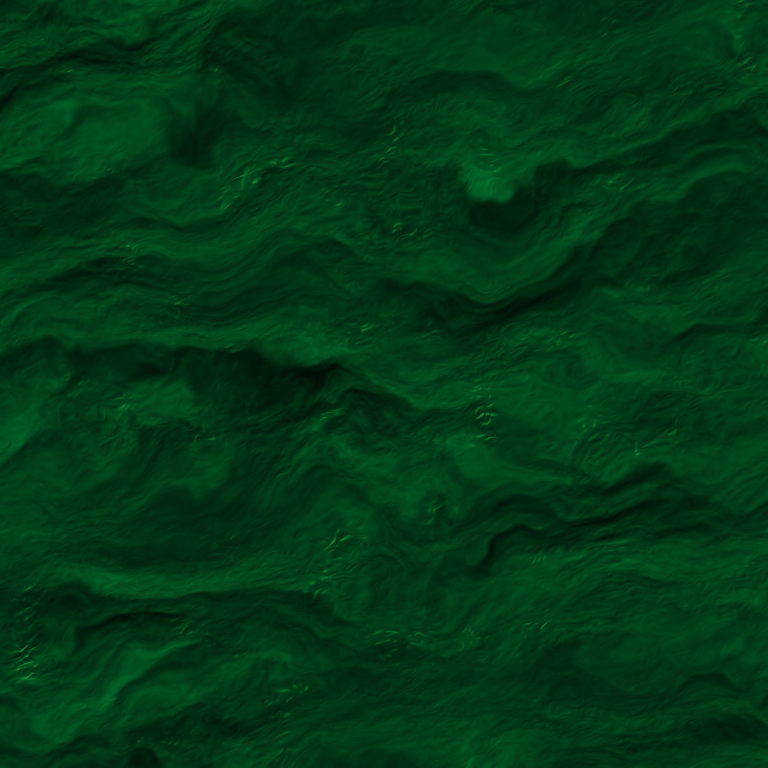
This texture is drawn by a WebGL 1 fragment shader. Its source:

```glsl
precision highp float;
uniform vec2 u_resolution;

#define LEDGE_SCALE vec2(2.3, 6.0)
#define LEDGE_TILT 0.14
#define LEDGE_SHADE 0.041
#define WARP 0.085
#define BLOTCH_SHADE 0.068
#define STROKE_SCALE vec2(34.0, 50.0)
#define STROKE_SHADE 0.05
#define STREAK_SHADE 0.026
#define GLINT 0.3
#define BASE_GREEN 0.217
#define ROCK_HUE vec3(0.0, 1.0, 0.4)
#define GLINT_HUE vec3(0.3, 1.0, 0.4)

float hash(vec2 p) {
  vec3 q = fract(vec3(p.xyx) * 0.1031);
  q += dot(q, q.yzx + 33.33);
  return fract((q.x + q.y) * q.z);
}

float cornerSlope(vec2 cell, vec2 offset) {
  float angle = 6.2832 * hash(cell);
  return dot(vec2(cos(angle), sin(angle)), offset);
}

// Gradient noise, roughly -0.7 to 0.7
float noise(vec2 p) {
  vec2 i = floor(p), f = p - i;
  vec2 u = f * f * f * (f * (f * 6.0 - 15.0) + 10.0);
  vec2 e = vec2(1.0, 0.0);
  float low = mix(cornerSlope(i, f), cornerSlope(i + e, f - e), u.x);
  float high = mix(cornerSlope(i + e.yx, f - e.yx), cornerSlope(i + 1.0, f - 1.0), u.x);
  return mix(low, high, u.y);
}

float fbm(vec2 p) {
  float sum = 0.0, gain = 1.0;
  for (int i = 0; i < 4; i++) {
    sum += gain * noise(p);
    p = mat2(1.6, 1.2, -1.2, 1.6) * p + 17.3;
    gain *= 0.5;
  }
  return sum;
}

// Stacked sharp crests, long in x and short in y
float ledgeHeight(vec2 p) {
  p *= LEDGE_SCALE;
  float sum = 0.0, gain = 1.0;
  for (int i = 0; i < 5; i++) {
    float n = noise(p);
    sum -= gain * sqrt(n * n + 0.0004);
    p = p * vec2(2.25, 1.9) + vec2(31.7, 12.9);
    gain *= 0.42;
  }
  return sum;
}

// Relief of curled brush marks that follow the contours of a noise field
float brushRelief(vec2 p) {
  p += 0.6 * vec2(noise(p * 0.7 + 3.0), noise(p * 0.7 + 57.0));
  return sin(9.0 * noise(p)) - sin(9.0 * noise(p + vec2(-0.05, 0.08)));
}

void main() {
  vec2 uv = gl_FragCoord.xy / u_resolution;

  // Tilted, folded rock coordinates
  vec2 strata = uv + vec2(5.2, 8.4);
  strata.y -= LEDGE_TILT * uv.x;
  vec2 fold = vec2(fbm(strata * 3.5), fbm(strata * vec2(3.5, 5.0) + 41.0));
  vec2 rock = strata + WARP * fold;

  // Crests lit from above, with shadow under each lip
  vec2 up = vec2(-0.0015, 0.007);
  float slope = (ledgeHeight(rock) - ledgeHeight(rock + up)) / (up.y * LEDGE_SCALE.y);
  float strength = clamp(1.0 + 1.2 * noise(uv * vec2(3.0, 5.0) + 9.0), 0.5, 1.5);
  float blotch = fbm(rock * vec2(3.0, 7.0) + 63.0);

  // Embossed paint surface, only lightly folded so the marks stay short
  vec2 surface = strata + 0.25 * WARP * fold;
  float curl = brushRelief(surface * STROKE_SCALE);
  float fineCurl = brushRelief(surface * STROKE_SCALE * 1.9 + 23.0);
  float patchiness = clamp(0.9 + 1.5 * noise(uv * vec2(7.0, 10.0) + 31.0), 0.35, 1.6);
  float stroke = patchiness * (0.65 * curl + 0.6 * fineCurl);
  float streak = noise(surface * vec2(22.0, 110.0)) + noise(rock * vec2(45.0, 170.0));

  float green = BASE_GREEN + LEDGE_SHADE * strength * slope + BLOTCH_SHADE * blotch;
  float lit = smoothstep(0.08, 0.27, green);
  green += (STROKE_SHADE * stroke + STREAK_SHADE * streak) * mix(0.25, 1.0, lit);

  // Rare bright paint edges on the lit faces
  float patchMask = smoothstep(0.2, 0.5, noise(uv * 15.0 + 77.0));
  float glint = GLINT * patchMask * lit * pow(clamp(stroke, 0.0, 0.9), 2.0);

  vec3 color = ROCK_HUE * max(green, 0.06) + GLINT_HUE * glint;
  gl_FragColor = vec4(color, 1.0);
}
```
